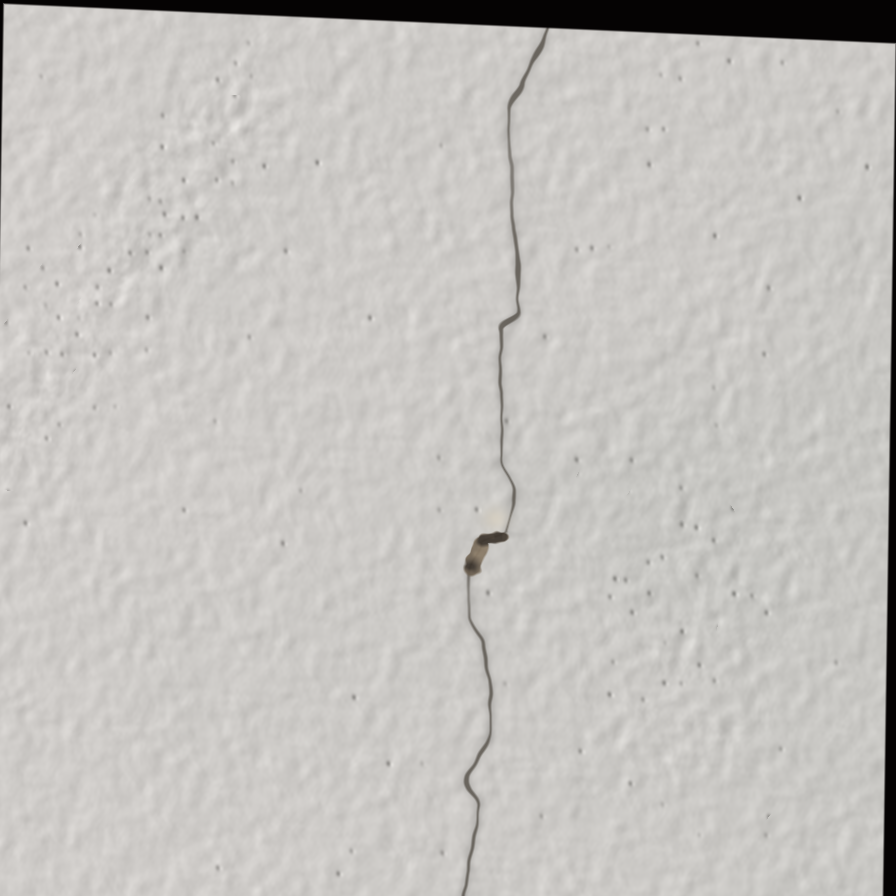
Reproduce this texture procedurally as a three.js fragment shader.

```glsl
// Draws a pale plaster wall with a thin vertical crack, a chipped hole and a tilted black border.
#define WALL_WARM vec3(0.815, 0.802, 0.790)
#define WALL_COOL vec3(0.768, 0.768, 0.752)
#define CRACK_COLOR vec3(0.36, 0.34, 0.31)
#define HOLE_DARK vec3(0.23, 0.20, 0.17)
#define HOLE_EARTH vec3(0.54, 0.48, 0.40)
#define BORDER_COLOR vec3(0.02, 0.01, 0.01)
#define GRAIN_SCALE 72.0
#define RELIEF 0.15
#define PIT_CELLS 52.0
#define CRACK_WIDTH 0.0015
#define EDGE 0.0016

varying vec2 vUv;

float hash(vec2 p) {
  return fract(sin(dot(p, vec2(127.1, 311.7))) * 43758.5453);
}

float noise(vec2 p) {
  vec2 i = floor(p), f = fract(p);
  f = f * f * (3.0 - 2.0 * f);
  return mix(mix(hash(i), hash(i + vec2(1, 0)), f.x),
             mix(hash(i + vec2(0, 1)), hash(i + vec2(1, 1)), f.x), f.y);
}

float fbm(vec2 p) {
  float sum = 0.0, amp = 0.5;
  for (int i = 0; i < 3; i++) {
    sum += amp * noise(p);
    p = mat2(1.6, 1.1, -1.1, 1.6) * p + 7.3;
    amp *= 0.5;
  }
  return sum;
}

// Distance to a segment, and a soft bump around a centre
float segment(vec2 p, vec2 a, vec2 b) {
  vec2 d = b - a;
  return length(p - a - d * clamp(dot(p - a, d) / dot(d, d), 0.0, 1.0));
}

float bump(float x, float centre, float radius) {
  float d = (x - centre) / radius;
  return exp(-d * d);
}

// Horizontal crack position, as sideways jogs from the bottom up
float crackX(float y) {
  float x = 0.518;
  x += 0.016 * smoothstep(-0.01, 0.105, y) - 0.012 * smoothstep(0.100, 0.128, y);
  x += 0.025 * smoothstep(0.128, 0.182, y) - 0.008 * smoothstep(0.225, 0.285, y);
  x -= 0.015 * smoothstep(0.283, 0.312, y);
  x += 0.014 * smoothstep(0.360, 0.398, y) + 0.027 * smoothstep(0.394, 0.407, y);
  x += 0.008 * smoothstep(0.402, 0.440, y) - 0.014 * smoothstep(0.452, 0.490, y);
  x += 0.019 * smoothstep(0.632, 0.652, y) - 0.006 * smoothstep(0.690, 0.760, y);
  x -= 0.004 * smoothstep(0.770, 0.870, y);
  x += 0.014 * smoothstep(0.878, 0.906, y) + 0.029 * smoothstep(0.900, 0.970, y);
  return x + 0.003 * (noise(vec2(y * 75.0, 3.0)) - 0.5);
}

float crackDistance(vec2 p) {
  float x = crackX(p.y);
  float slope = (crackX(p.y + 0.002) - crackX(p.y - 0.002)) / 0.004;
  return abs(p.x - x) / sqrt(1.0 + slope * slope);
}

// Rough zones: a diagonal band at the left, a patch at the lower right
float roughness(vec2 p) {
  float band = segment(p, vec2(0.02, 0.53), vec2(0.26, 0.86));
  float patchy = length((p - vec2(0.76, 0.33)) * vec2(1.0, 0.6));
  return exp(-band * band / 0.0035) + 0.55 * exp(-patchy * patchy / 0.012);
}

float plasterHeight(vec2 p) {
  p += 0.006 * vec2(noise(p * 30.0), noise(p * 30.0 + 9.0));
  return fbm(mat2(1.0, 0.22, -0.3, 0.72) * p * GRAIN_SCALE);
}

vec3 wall(vec2 p) {
  float rough = roughness(p);
  float cool = 0.25 + 0.35 * smoothstep(0.4, 1.0, p.x) - 0.2 * p.y;
  cool += 0.7 * (fbm(p * 4.0) - 0.4) + 0.3 * exp(-dot(p - vec2(0.75, 0.4), p - vec2(0.75, 0.4)) / 0.04);
  vec3 color = mix(WALL_WARM, WALL_COOL, clamp(cool, 0.0, 1.0));
  // Side lighting from the height difference
  float light = plasterHeight(p + vec2(0.004, -0.003)) - plasterHeight(p - vec2(0.004, -0.003));
  color += RELIEF * light * (0.75 + 0.6 * rough);
  // Scattered pits with a lit rim
  vec2 cell = floor(p * PIT_CELLS);
  vec2 centre = 0.3 + 0.4 * vec2(hash(cell), hash(cell + 17.0));
  vec2 q = (fract(p * PIT_CELLS) - centre) * mat2(1.0, 0.4, -0.4, 0.75);
  float present = step(hash(cell + 41.0), 0.012 + 0.36 * rough);
  float depth = present * (0.08 + 0.16 * hash(cell + 5.0));
  color -= depth * exp(-dot(q, q) / 0.022);
  q -= vec2(0.18, -0.12);
  return color + 0.3 * depth * exp(-dot(q, q) / 0.016);
}

void main() {
  vec2 p = vUv;
  vec3 color = wall(p);

  // Crack, wider and darker at its jogs
  float wide = bump(p.y, 0.943, 0.012) + bump(p.y, 0.894, 0.012) + 0.8 * bump(p.y, 0.70, 0.016)
             + bump(p.y, 0.641, 0.009) + 0.5 * bump(p.y, 0.165, 0.012) + 0.5 * bump(p.y, 0.125, 0.012);
  float faint = 0.3 * bump(p.y, 0.335, 0.025) + 0.25 * bump(p.y, 0.81, 0.06);
  float d = crackDistance(p);
  float width = CRACK_WIDTH * (0.65 + 0.7 * noise(vec2(p.y * 45.0, 8.0)) + 1.3 * wide);
  color *= 1.0 - 0.10 * exp(-d * d / 0.00004);
  color = mix(color, CRACK_COLOR, (0.85 - faint) * (1.0 - smoothstep(width - EDGE, width + EDGE, d)));

  // Bare lip above the hole, then the earthy hole with its shadowed rim
  vec2 lip = (p - vec2(0.553, 0.421)) / vec2(0.013, 0.012);
  color = mix(color, vec3(0.85, 0.82, 0.76), 0.75 * exp(-dot(lip, lip)));
  float ragged = 0.004 * (noise(p * 130.0) - 0.5);
  float ledge = segment(p, vec2(0.539, 0.397), vec2(0.561, 0.401)) - 0.0055;
  float pocket = segment(p, vec2(0.537, 0.391), vec2(0.527, 0.366)) - 0.0095;
  float hole = min(ledge, pocket) + ragged;
  float shade = max(1.0 - smoothstep(-0.002, 0.004, ledge), bump(length(p - vec2(0.525, 0.367)), 0.0, 0.008));
  vec3 inside = mix(HOLE_EARTH, HOLE_DARK, clamp(shade + 0.5 * noise(p * 160.0) - 0.15, 0.0, 1.0));
  color = mix(color, inside, 0.92 * (1.0 - smoothstep(-EDGE, EDGE, hole)));

  // Tilted border along the top, right and upper left
  float inner = min(0.996 - 0.0445 * p.x - p.y, 0.9855 + 0.015 * p.y - p.x);
  inner = min(inner, p.x - 0.016 * (p.y - 0.74));
  gl_FragColor = vec4(mix(BORDER_COLOR, color, smoothstep(-EDGE, EDGE, inner)), 1.0);
}
```
